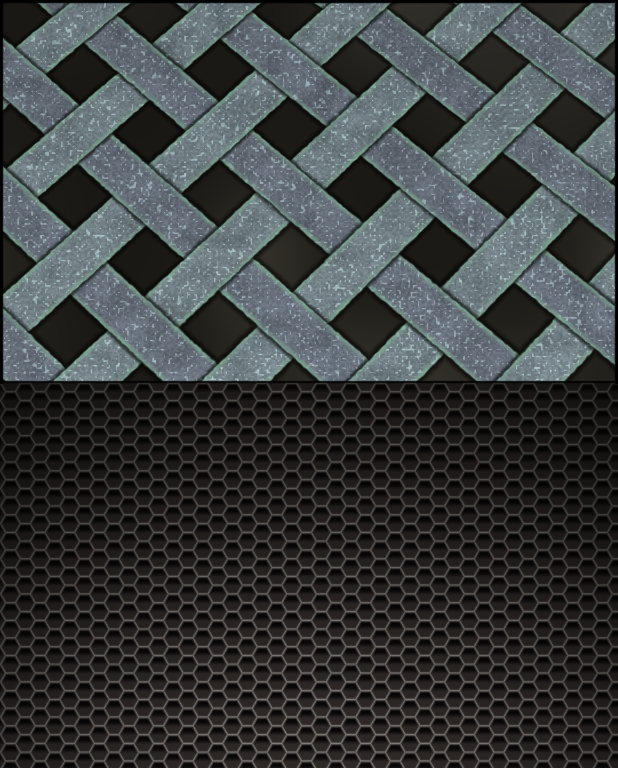
Give the GLSL for this pattern, as a Shadertoy shader.

```glsl
// A woven lattice of weathered metal straps above a dark hexagonal mesh.
// The weave is a skewed grid with mild perspective and alternating overlaps;
// the mesh is a pair of staggered grids shaded as recessed hexagon cells.
#define SPLIT 0.4974
#define WEAVE_CENTER vec2(0.4714, 0.2461)
#define STRAP_DOWN vec2(0.0966, 0.0807)
#define STRAP_UP vec2(0.0896, -0.0859)
#define PERSPECTIVE 0.253
#define STRAP_HALF 0.237
#define HEX_CENTER vec2(0.322, 0.5217)
#define HEX_PITCH vec2(0.03854, 0.0229)
#define HEX_WALL 0.0023
#define GRAIN 420.0

float hash(vec2 p) {
    return fract(sin(dot(p, vec2(127.1, 311.7))) * 43758.5453);
}

float noise(vec2 p) {
    vec2 i = floor(p), f = fract(p);
    f = f * f * (3.0 - 2.0 * f);
    return mix(mix(hash(i), hash(i + vec2(1, 0)), f.x),
               mix(hash(i + vec2(0, 1)), hash(i + vec2(1, 1)), f.x), f.y);
}

// Speckled blue-grey metal with a worn green rim; d is distance from its axis
vec3 strapColor(vec2 p, float d, float upward) {
    float patches = noise(p * 45.0);
    float speck = noise(p * GRAIN);
    float fleck = smoothstep(0.65, 0.95, noise(p * GRAIN * 0.8 + 37.0));
    vec3 c = mix(vec3(0.37, 0.40, 0.44), vec3(0.41, 0.46, 0.48), upward);
    c *= 0.82 + 0.2 * patches + 0.26 * speck;
    c += vec3(0.20, 0.24, 0.23) * fleck;
    float rim = smoothstep(STRAP_HALF - 0.065, STRAP_HALF - 0.015, d);
    c = mix(c, vec3(0.49, 0.67, 0.56), rim * (0.3 + 0.5 * noise(p * 70.0 + 9.0)));
    return c * (1.0 - 0.45 * smoothstep(STRAP_HALF - 0.014, STRAP_HALF, d));
}

vec3 weave(vec2 p, float px) {
    vec2 q = p - WEAVE_CENTER;
    q /= 1.0 + PERSPECTIVE * q.y;
    vec2 grid = inverse(mat2(STRAP_DOWN, STRAP_UP)) * q;
    vec2 cell = floor(grid);
    vec2 axis = abs(grid - cell - 0.5);
    axis += 0.012 * (noise(p * 190.0) - 0.5);

    // Blurred brown depth behind the openings, with a shaded strap thickness
    float haze = noise(p * 6.0 + 3.0);
    vec3 c = mix(vec3(0.10, 0.095, 0.08), vec3(0.22, 0.21, 0.18), haze * haze);
    c += 0.055 * smoothstep(0.25, 0.0, p.y) * smoothstep(0.3, 0.6, p.x);
    float gap = min(axis.x, axis.y) - STRAP_HALF;
    c *= 0.35 + 0.65 * smoothstep(0.0, 0.07, gap);

    // Alternate which direction lies on top
    float odd = mod(cell.x + cell.y, 2.0);
    float top = mix(axis.y, axis.x, odd);
    float under = mix(axis.x, axis.y, odd);
    float aa = px * 8.0;
    vec3 lower = strapColor(p, under, 1.0 - odd);
    lower *= 0.35 + 0.65 * smoothstep(0.0, 0.05, top - STRAP_HALF);
    c = mix(c, lower, smoothstep(aa, -aa, under - STRAP_HALF));
    vec3 upper = strapColor(p, top, odd);
    c = mix(c, upper, smoothstep(aa, -aa, top - STRAP_HALF));
    return c * (0.93 + 0.22 * p.y);
}

// Distance from a cell centre to its flat-topped hexagon boundary
float hexRadius(vec2 v) {
    v = abs(v);
    return max(v.y, dot(v, vec2(0.866, 0.5)));
}

vec3 mesh(vec2 p, float width, float px) {
    vec2 q = p - HEX_CENTER;
    vec2 first = mod(q + 0.5 * HEX_PITCH, HEX_PITCH) - 0.5 * HEX_PITCH;
    vec2 second = mod(q, HEX_PITCH) - 0.5 * HEX_PITCH;
    vec2 v = hexRadius(first) < hexRadius(second) ? first : second;
    float inset = 0.5 * HEX_PITCH.y - hexRadius(v);

    // Recessed floor shaded at the top, framed by softly lit walls
    float fall = smoothstep(-0.006, 0.002, v.y);
    vec3 cavity = mix(vec3(0.025, 0.02, 0.02), vec3(0.135, 0.12, 0.115), fall);
    float crest = smoothstep(HEX_WALL, 0.0, inset);
    vec3 wall = mix(vec3(0.16, 0.15, 0.145), vec3(0.34, 0.325, 0.315), crest);
    wall *= 0.88 + 0.25 * smoothstep(-0.01, 0.01, v.y);
    vec3 c = mix(wall, cavity, smoothstep(-px, px, inset - HEX_WALL));

    // Brighter toward the lower middle, falling off to the sides
    float side = abs(p.x / width - 0.5) * 2.0;
    float light = 0.78 + 0.48 * smoothstep(SPLIT, 1.0, p.y);
    return c * light * (1.06 - 0.34 * side * side);
}

void mainImage(out vec4 fragColor, in vec2 fragCoord) {
    float px = 1.0 / iResolution.y;
    float width = iResolution.x * px;
    vec2 p = vec2(fragCoord.x, iResolution.y - fragCoord.y) * px;
    vec3 c = mix(weave(p, px), mesh(p, width, px),
                 smoothstep(SPLIT - px, SPLIT + px, p.y));

    // Thin black frame around the weave
    float border = min(min(p.x, width - p.x), p.y) - 0.004;
    border = min(border, abs(p.y - SPLIT) - 0.0012);
    float inside = smoothstep(-px, px, border);
    float lowerPart = step(SPLIT + 0.002, p.y);
    c *= max(inside, lowerPart);
    fragColor = vec4(clamp(c, 0.0, 1.0), 1.0);
}
```
